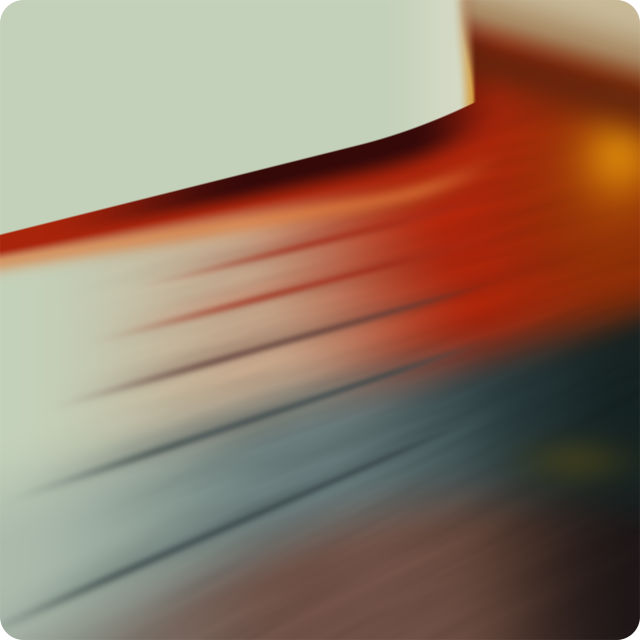
Write a Shadertoy shader that draws this background.

```glsl
const vec3 PAPER = vec3(0.77, 0.82, 0.73);
const vec3 RED = vec3(0.66, 0.14, 0.04);
const vec3 MAROON = vec3(0.21, 0.035, 0.035);
const vec3 RUST = vec3(0.52, 0.16, 0.03);
const vec3 AMBER = vec3(0.84, 0.52, 0.04);
const vec3 STEEL = vec3(0.22, 0.27, 0.28);

vec2 hashGradient(vec2 cell) {
    vec2 k = vec2(dot(cell, vec2(127.1, 311.7)), dot(cell, vec2(269.5, 183.3)));
    return 2.0 * fract(sin(k) * 43758.5) - 1.0;
}

float gradientNoise(vec2 p) {
    vec2 i = floor(p), f = fract(p);
    vec2 u = f * f * f * (f * (f * 6.0 - 15.0) + 10.0);
    vec2 e = vec2(0.0, 1.0);
    float low = mix(dot(hashGradient(i), f), dot(hashGradient(i + e.yx), f - e.yx), u.x);
    float high = mix(dot(hashGradient(i + e), f - e), dot(hashGradient(i + 1.0), f - 1.0), u.x);
    return mix(low, high, u.y);
}

float bell(float x, float width) {
    return exp(-x * x / (width * width));
}

float glow(vec2 p, vec2 center, vec2 radius) {
    vec2 q = (p - center) / radius;
    return exp(-dot(q, q));
}

// Height at mid-width of the fanned sheet passing through p
float fanHeight(vec2 p) {
    float h = p.y - 0.3 * (p.x - 0.5);
    for (int i = 0; i < 5; i++) {
        float drop = max(0.65 - h, 0.0);
        float slope = min(0.25 + 1.1 * drop * drop, 0.5);
        h = p.y - slope * (p.x - 0.5);
    }
    return h;
}

float pageEdge(float x) {
    float bend = max(x - 0.56, 0.0);
    return 0.633 + 0.25 * x + 0.65 * bend * bend;
}

vec3 strata(float h, float floorLine, vec3 top, vec3 middle, vec3 bottom) {
    vec3 col = mix(middle, top, smoothstep(0.32, 0.47, h));
    return mix(bottom, col, smoothstep(floorLine - 0.07, floorLine + 0.06, h));
}

// Broad colour layers, from the lit left to the dark right
vec3 sheets(float x, float h) {
    float base = 0.2 - 0.18 * x * x * x;
    vec3 lit = strata(h, base, PAPER, vec3(0.67, 0.73, 0.67), vec3(0.50, 0.51, 0.48));
    vec3 mid = strata(h, base, vec3(0.76, 0.62, 0.51), vec3(0.40, 0.47, 0.47), vec3(0.43, 0.31, 0.27));
    vec3 warm = strata(h + 0.03, base, RED, vec3(0.18, 0.25, 0.26), vec3(0.34, 0.23, 0.18));
    vec3 dark = strata(h + 0.06, base, RUST, vec3(0.08, 0.13, 0.13), vec3(0.12, 0.09, 0.09));
    vec3 col = mix(lit, mid, smoothstep(0.0, 0.5, x));
    col = mix(col, warm, smoothstep(0.42, 0.76, x + 0.35 * (h - 0.45)));
    return mix(col, dark, smoothstep(0.7, 1.0, x));
}

vec3 addCreases(vec3 col, float x, float h) {
    for (int i = 0; i < 5; i++) {
        float n = float(i);
        float offset = h - 0.622 + 0.062 * n + 0.0021 * n * n * n;
        float start = 0.2 - 0.07 * n;
        float fade = smoothstep(start, start + 0.3, x) * (1.0 - smoothstep(0.6, 0.8, x));
        vec3 ink = mix(vec3(0.62, 0.16, 0.09), STEEL, smoothstep(0.8, 2.8, n));
        float line = 0.55 * bell(offset, 0.007) + 0.18 * bell(offset - 0.012, 0.018);
        col = mix(col, ink, line * fade);
    }
    return col;
}

vec3 addEdgeShadow(vec3 col, float x, float depth) {
    float width = 0.035 + 0.08 * x;
    float reach = 1.0 - smoothstep(0.64, 0.8, x);
    col = mix(col, vec3(0.86, 0.47, 0.22), 0.65 * reach * bell(depth - width * 1.15, 0.018));
    col = mix(col, RED, reach * (1.0 - smoothstep(width * 0.65, width * 1.2, depth)));
    float shade = smoothstep(0.05, 0.4, x) * reach;
    return mix(col, MAROON, shade * (1.0 - smoothstep(width * 0.25, width * 0.85, depth)));
}

vec3 addBackPage(vec3 col, vec2 p) {
    float rise = p.y - 0.95 + 0.28 * (p.x - 0.74);
    float side = smoothstep(0.68, 0.75, p.x);
    col = mix(col, vec3(0.37, 0.14, 0.05), 0.8 * side * bell(rise + 0.04, 0.045));
    vec3 tan_ = mix(vec3(0.62, 0.48, 0.33), vec3(0.78, 0.72, 0.59), smoothstep(0.0, 0.1, rise));
    return mix(col, tan_, side * smoothstep(-0.025, 0.035, rise));
}

vec3 addFrontPage(vec3 col, vec2 p) {
    float lift = smoothstep(0.84, 1.0, p.y);
    float blur = mix(0.004, 0.016, lift);
    float right = 0.741 - 0.012 * lift;
    float across = 1.0 - smoothstep(right - blur, right + blur, p.x);
    float above = smoothstep(-0.002, 0.002, p.y - pageEdge(p.x));
    vec3 rim = mix(AMBER, vec3(0.75, 0.6, 0.42), lift);
    vec3 page = mix(PAPER, vec3(0.83, 0.85, 0.77), smoothstep(0.6, 0.72, p.x));
    page = mix(page, rim, 0.7 * smoothstep(right - 0.025, right, p.x));
    return mix(col, page, across * above);
}

void mainImage(out vec4 fragColor, in vec2 fragCoord) {
    vec2 p = fragCoord / iResolution.xy;
    float h = fanHeight(p);
    vec3 col = addCreases(sheets(p.x, h), p.x, h);

    // Fine smears along the sheets
    float smear = gradientNoise(vec2(p.x * 4.0, h * 32.0)) + 0.5 * gradientNoise(vec2(p.x * 9.0, h * 75.0));
    col *= 1.0 + 0.1 * smear * smoothstep(0.05, 0.45, p.x);

    // Warm lights on the right
    col = mix(col, vec3(0.66, 0.27, 0.02), 0.6 * glow(p, vec2(0.95, 0.72), vec2(0.11, 0.14)));
    col = mix(col, AMBER, 0.9 * glow(p, vec2(0.967, 0.757), vec2(0.06, 0.065)));
    col = mix(col, vec3(0.29, 0.26, 0.09), 0.6 * glow(p, vec2(0.9, 0.28), vec2(0.08, 0.035)));

    col = addEdgeShadow(col, p.x, pageEdge(p.x) - p.y);
    col = addFrontPage(addBackPage(col, p), p);

    // Rounded frame
    vec2 corner = abs(p - 0.5) - 0.5 + 0.037;
    float frame = length(max(corner, 0.0)) - 0.037;
    col = mix(col, vec3(1.0), smoothstep(-0.001, 0.001, frame));
    fragColor = vec4(col, 1.0);
}
```
